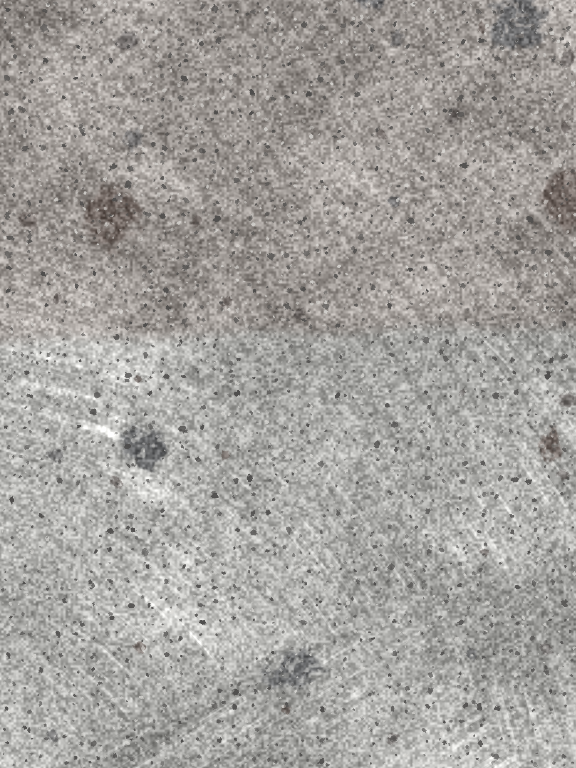
Reproduce this texture procedurally as a WebGL 1 fragment shader.

```glsl
precision highp float;
uniform vec2 u_resolution;

const vec3 DRY_TONE = vec3(0.675, 0.675, 0.663);
const vec3 DAMP_TONE = vec3(0.612, 0.590, 0.573);
const vec3 SPECK_DARK = vec3(0.31, 0.305, 0.30);
const vec3 SPECK_PALE = vec3(0.86, 0.855, 0.84);
const vec3 PATCH_GREY = vec3(0.37, 0.375, 0.385);
const vec3 PATCH_BROWN = vec3(0.40, 0.355, 0.335);
const float DAMP_EDGE = 0.555;
const float DAMP_SLOPE = 0.03;
const vec2 SWEEP_CENTER = vec2(-0.13, -0.17);
const vec2 HATCH_APEX = vec2(0.52, 0.235);
const vec2 HATCH_DIR = vec2(0.85, 0.527);
const float GRAIN_FINE = 0.29;
const float GRAIN_COARSE = 0.13;
const float STAIN_AMOUNT = 0.13;
const float SCRATCH_AMOUNT = 0.13;

float hash(vec2 p) {
  return fract(sin(dot(p, vec2(12.9898, 78.233))) * 43758.5453);
}

float noise(vec2 p) {
  vec2 i = floor(p);
  vec2 f = fract(p);
  f = f * f * (3.0 - 2.0 * f);
  float low = mix(hash(i), hash(i + vec2(1.0, 0.0)), f.x);
  float high = mix(hash(i + vec2(0.0, 1.0)), hash(i + 1.0), f.x);
  return mix(low, high, f.y);
}

float fbm(vec2 p) {
  float sum = 0.0;
  float weight = 0.5;
  for (int i = 0; i < 4; i++) {
    sum += weight * noise(p);
    p = p * 2.1 + 17.3;
    weight *= 0.5;
  }
  return sum / 0.9375;
}

// One ragged blob per chosen cell; returns coverage and a random tint.
vec2 blobs(vec2 p, float cells, float chance, vec2 radii, float soft, float seed) {
  vec2 q = p * cells + seed;
  vec2 id = floor(q);
  float pick = hash(id + seed);
  float size = hash(id + seed + 3.7);
  float radius = mix(radii.x, radii.y, size * size);
  vec2 center = mix(vec2(0.3), vec2(0.7), vec2(hash(id + 5.1), hash(id + 9.4)));
  float turn = 6.2832 * hash(id + 13.2);
  vec2 d = fract(q) - center;
  d = vec2(cos(turn) * d.x + sin(turn) * d.y, cos(turn) * d.y - sin(turn) * d.x);
  d.y *= 1.0 + 0.6 * hash(id + 21.8);
  float ragged = (fbm(d * 1.6 / radius + id * 7.0) - 0.5) * radius * 1.3;
  float edge = max(0.7 * cells / u_resolution.y, soft * radius);
  float cover = 1.0 - smoothstep(-edge, edge, length(d) + ragged - radius);
  return vec2(cover * step(pick, chance), hash(id + 31.6));
}

// Fine broken lines: x runs across the strokes, y along them.
float scratches(vec2 q) {
  float fine = noise(q * vec2(230.0, 7.0));
  float broad = noise(q * vec2(85.0, 4.0) + 40.0);
  float line = smoothstep(0.58, 0.95, fine) + 0.7 * smoothstep(0.6, 0.95, broad);
  return line - 0.45 * smoothstep(0.6, 0.95, 1.0 - fine);
}

void main() {
  vec2 p = gl_FragCoord.xy / u_resolution.y;

  // Damp upper half, dry lower half
  float border = DAMP_EDGE + DAMP_SLOPE * p.x + 0.02 * (fbm(p * 9.0) - 0.5);
  float damp = smoothstep(-0.012, 0.012, p.y - border);
  vec3 color = mix(DRY_TONE, DAMP_TONE, damp);
  color += 0.05 * (1.0 - damp) * (0.35 - p.x);

  // Broad stains and pale wear
  color += STAIN_AMOUNT * 2.0 * (fbm(p * vec2(3.5, 5.0) + 4.0) - 0.5);
  color += 0.09 * smoothstep(0.56, 0.72, fbm(p * 6.0 + 31.0));

  // Sweeping arcs and a crossing patch of straight strokes
  vec2 fromCenter = p - SWEEP_CENTER;
  float bend = 0.012 * noise(p * 4.0);
  float arcs = scratches(vec2(length(fromCenter) + bend, atan(fromCenter.y, fromCenter.x)));
  vec2 fromApex = p - HATCH_APEX;
  float inside = min(dot(fromApex, vec2(0.447, -0.894)), dot(fromApex, vec2(-0.81, -0.59)));
  float hatch = smoothstep(-0.01, 0.025, inside + 0.03 * (fbm(p * 14.0) - 0.5));
  vec2 across = vec2(-HATCH_DIR.y, HATCH_DIR.x);
  float strokes = scratches(vec2(dot(p, across) + bend, dot(p, HATCH_DIR)));
  float wear = smoothstep(0.25, 0.7, fbm(p * 4.0 + 12.0)) * mix(1.0, 0.75, damp);
  float broken = 0.45 + 0.8 * noise(p * 210.0);
  color += SCRATCH_AMOUNT * mix(arcs, strokes, hatch) * wear * broken;
  color -= 0.045 * hatch;

  // Large and medium worn patches
  float flecks = smoothstep(0.62, 0.82, noise(p * 150.0 + 60.0));
  vec2 large = blobs(p, 3.5, 0.45, vec2(0.07, 0.15), 0.25, 2.0);
  vec2 medium = blobs(p, 9.0, 0.4, vec2(0.05, 0.13), 0.3, 8.0);
  color = mix(color, mix(PATCH_GREY, PATCH_BROWN, step(0.6, large.y)),
              large.x * (0.8 - 0.45 * flecks));
  color = mix(color, mix(PATCH_GREY, PATCH_BROWN, medium.y), 0.65 * medium.x);

  // Mineral grain
  color += GRAIN_FINE * (noise(p * 310.0) - 0.5);
  color += GRAIN_COARSE * (noise(p * 145.0 + 80.0) - 0.5);

  // Dark and pale specks
  vec2 pale = blobs(p, 105.0, 0.28, vec2(0.12, 0.32), 0.3, 14.0);
  vec2 small = blobs(p, 88.0, 0.25, vec2(0.12, 0.27), 0.2, 23.0);
  vec2 bold = blobs(p, 44.0, 0.5, vec2(0.08, 0.21), 0.15, 37.0);
  color = mix(color, SPECK_PALE, pale.x * (0.3 + 0.5 * pale.y));
  color = mix(color, SPECK_DARK, small.x * (0.4 + 0.5 * small.y));
  color = mix(color, SPECK_DARK, bold.x * (0.6 + 0.4 * bold.y));

  gl_FragColor = vec4(clamp(color, 0.0, 1.0), 1.0);
}
```
